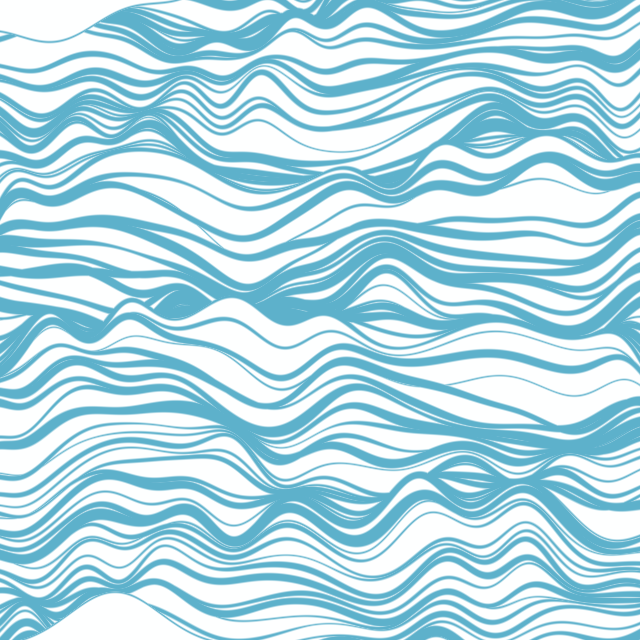
A Shadertoy shader for this pattern:

```glsl
// Draws overlapping bands of hand-inked wavy strands, blue on white.

const vec3 PAPER = vec3(0.995, 1.0, 1.0);
const vec3 INK = vec3(0.365, 0.693, 0.798);
const float TAU = 6.2832;
const int BANDS = 17;
const int STRANDS = 6;
const float TOP = 1.2;          // height of the first band
const float BAND_STEP = 0.085;  // mean distance between bands
const float REACH = 0.03;       // farthest a stroke extends from its band

float hash(vec2 p) {
    vec3 q = fract(vec3(p.xyx) * 0.1031);
    q += dot(q, q.yzx + 33.33);
    return fract((q.x + q.y) * q.z);
}

float cornerSlope(vec2 cell, vec2 offset) {
    float angle = TAU * hash(cell + 57.0);
    return dot(vec2(cos(angle), sin(angle)), offset);
}

float gradientNoise(vec2 p) {
    vec2 i = floor(p), f = fract(p);
    vec2 u = f * f * f * (f * (f * 6.0 - 15.0) + 10.0);
    vec2 e = vec2(1.0, 0.0);
    float low = mix(cornerSlope(i, f), cornerSlope(i + e, f - e), u.x);
    float high = mix(cornerSlope(i + e.yx, f - e.yx), cornerSlope(i + 1.0, f - 1.0), u.x);
    return mix(low, high, u.y);
}

// Crest line of a band: ripples that drift from band to band, plus a swell of its own
float crest(float x, float band) {
    float drift = gradientNoise(vec2(x * 2.3 + band * 0.37, band * 0.43 + 0.2));
    float height = gradientNoise(vec2(x * 3.1 + band * 0.29, band * 0.57 + 20.6));
    float swell = gradientNoise(vec2(x * 3.0 + band * 0.61, band * 1.7 + 40.3));
    float ripple = sin(TAU * (x * 5.6 + band * 0.12 + 1.1 * drift));
    return TOP - band * BAND_STEP + (0.018 + 0.024 * height) * ripple + 0.17 * swell;
}

// Height and slope of a crest
vec2 crestAndSlope(float x, float band) {
    float dx = 0.003;
    float y = crest(x, band);
    return vec2(y, (crest(x + dx, band) - y) / dx);
}

// Half width of a stroke, swelling and thinning along its length
float strokeRadius(float x, vec2 id, float minWeight) {
    float weight = max(hash(id * 3.7 + 11.0), minWeight);
    float base = mix(0.0011, 0.0066, weight);
    float pressure = 1.0 + 1.3 * gradientNoise(vec2(x * 5.0 + weight * 9.0, id.x * 3.3 + id.y * 7.7));
    return max(base * pressure, 0.001);
}

float coverage(float signedDistance, float blur) {
    return 1.0 - smoothstep(-blur, blur, signedDistance);
}

// Strands that spread and merge between one crest and the next
float bandInk(vec2 p, float band, vec2 upper, vec2 lower, float blur) {
    float ink = 0.0;
    for (int j = 0; j < STRANDS; j++) {
        vec2 id = vec2(band, float(j));
        float s = id.y / float(STRANDS);
        float wander = gradientNoise(vec2(p.x * 4.0 + id.y * 0.7, band * 5.3 + id.y * 1.9));
        float blend = s + 1.7 * s * (1.0 - s) * wander;
        vec2 strand = mix(upper, lower, blend);
        float d = abs(p.y - strand.x) * inversesqrt(1.0 + strand.y * strand.y);
        float minWeight = j == 0 ? 0.45 : 0.0;  // the crest itself is always bold
        ink = max(ink, coverage(d - strokeRadius(p.x, id, minWeight), blur));
    }
    return ink;
}

// Signed distance into the blank left corners, positive when blank
float blankCorners(vec2 p) {
    float roof = 0.94 + 0.9 * p.x * p.x + 0.012 * sin(p.x * 30.0 + 2.0);
    float bump = (p.x - 0.18) / 0.1;
    float ground = 0.085 * exp(-bump * bump) - 0.01;
    return max(p.y - roof, ground - p.y);
}

void mainImage(out vec4 fragColor, in vec2 fragCoord) {
    vec2 p = fragCoord / iResolution.y;
    float blur = max(0.0019, 0.8 / iResolution.y);
    float ink = 0.0;

    // Paint from the top down; each band hides what lies beneath its crest
    vec2 upper = crestAndSlope(p.x, 0.0);
    for (int k = 0; k < BANDS; k++) {
        float band = float(k);
        vec2 lower = crestAndSlope(p.x, band + 1.0);
        ink *= 1.0 - coverage(p.y - upper.x, blur);
        if (p.y < upper.x + REACH && p.y > lower.x - REACH) {
            ink = max(ink, bandInk(p, band, upper, lower, blur));
        }
        upper = lower;
    }

    // Clear the corners and edge them with a thin line
    float blank = blankCorners(p);
    ink *= coverage(blank, blur);
    ink = max(ink, coverage(abs(blank) - 0.0015, blur));

    fragColor = vec4(mix(PAPER, INK, ink), 1.0);
}
```
